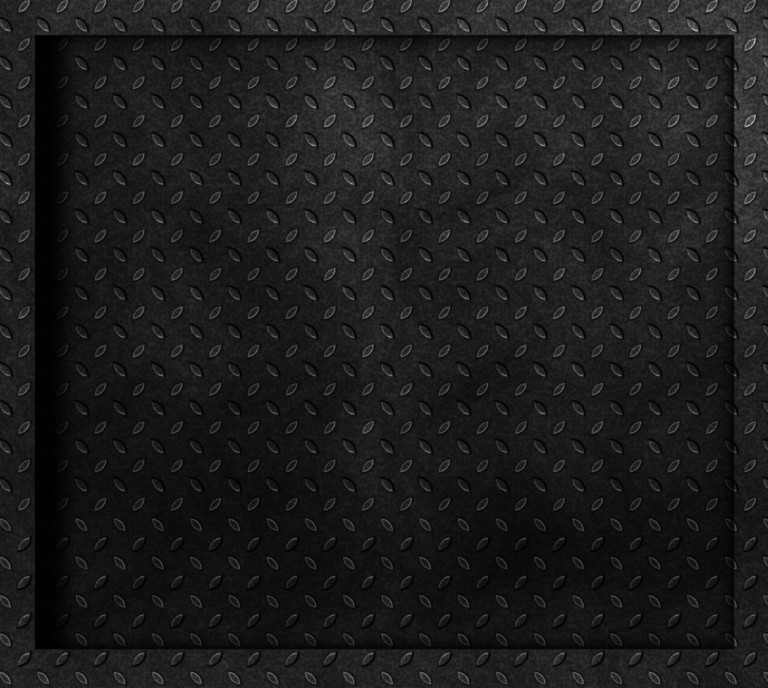
Give the GLSL for this texture, as a Shadertoy shader.

```glsl
// Dark diamond-plate steel: a raised frame around a recessed, shadowed panel.
// Lens-shaped treads repeat on two interleaved lattices, mirrored below a seam;
// soft glows, layered sines and cellular grain give the worn metal its tone.

const float ASPECT = 1.1195;                  // canvas width in heights
const float PITCH = 0.0557;                   // tread spacing
const vec2 TREAD_ORIGIN = vec2(0.5364, 0.657);
const vec2 TREAD_SIZE = vec2(0.0124, 0.0052); // half length, half width
const float SEAM_Y = 0.2522;
const vec2 PANEL_MIN = vec2(0.051, 0.0565);
const vec2 PANEL_MAX = vec2(1.070, 0.949);
const float EDGE_SHADOW = 0.012;
const float RIM_LIGHT = 0.27;
const float GRAIN_SCALE = 190.0;
const float GRAIN_DEPTH = 0.55;
const float PIT_SCALE = 75.0;
const float PIT_DEPTH = 0.28;
const float CLOUD_DEPTH = 0.26;

vec2 hash2(vec2 cell) {
    vec2 k = vec2(dot(cell, vec2(127.1, 311.7)), dot(cell, vec2(269.5, 183.3)));
    return fract(sin(k) * 43758.5);
}

// Distance to the nearest jittered point, about 0 to 1
float cellular(vec2 p) {
    vec2 cell = floor(p), f = fract(p);
    float nearest = 2.0;
    for (int y = -1; y <= 1; y++)
    for (int x = -1; x <= 1; x++) {
        vec2 o = vec2(x, y);
        vec2 r = o + hash2(cell + o) - f;
        nearest = min(nearest, dot(r, r));
    }
    return sqrt(nearest);
}

// Layered, warped sines, about -1 to 1
float clouds(vec2 p) {
    float sum = 0.0, amp = 0.5;
    mat2 turn = mat2(0.8, 0.6, -0.6, 0.8);
    for (int i = 0; i < 6; i++) {
        p = turn * p + 0.7 * sin(p.yx * 1.3 + float(i));
        sum += amp * sin(p.x) * cos(p.y);
        p *= 1.9;
        amp *= 0.75;
    }
    return sum;
}

float glow(vec2 p, vec2 center, vec2 radius) {
    vec2 q = (p - center) / radius;
    return exp(-dot(q, q));
}

// Pointed lens lying along x
float lensDistance(vec2 p, vec2 size) {
    float radius = dot(size, size) / (2.0 * size.y);
    return length(vec2(p.x, abs(p.y) + radius - size.y)) - radius;
}

vec2 repeatCentered(vec2 p) {
    return mod(p + 0.5 * PITCH, PITCH) - 0.5 * PITCH;
}

// Returns added light (x) and remaining base light (y) for one lattice
vec2 treadShade(vec2 p, vec2 axis, float evenRim, float px) {
    vec2 q = repeatCentered(p);
    vec2 local = vec2(dot(q, axis), dot(q, vec2(-axis.y, axis.x)));
    float d = lensDistance(local, TREAD_SIZE);
    float inside = 1.0 - smoothstep(-px, px, d);
    float rimWidth = max(0.0011, 0.5 * px);
    float rim = exp(-pow((d + 0.0010) / rimWidth, 2.0));
    float lower = smoothstep(-0.003, 0.003, -local.y);
    float tip = smoothstep(0.001, 0.010, local.x);
    float lit = mix(0.12 + 0.28 * lower + 0.75 * tip * lower, 0.5 + 0.3 * lower, evenRim);

    // Dark contact line, heavy on the upper flank of the falling treads
    float contact = exp(-pow((d - 0.0014) / 0.0019, 2.0));
    float dark = contact * mix(0.12 + 0.75 * (1.0 - lower), 0.2 + 0.25 * lower, evenRim);
    float bevel = mix(0.028 - 6.0 * local.y, 0.025, evenRim);
    return vec2(RIM_LIGHT * rim * lit + bevel * inside, 1.0 - dark);
}

// Broad light falling on the steel
float ambient(vec2 p) {
    float light = mix(0.075, 0.118, smoothstep(0.2, 0.9, p.y));
    light += 0.027 * (1.0 - smoothstep(0.0, 0.17, p.y));
    light += 0.055 * glow(p, vec2(0.51, 0.80), vec2(0.14, 0.24));
    light += 0.050 * glow(p, vec2(0.94, 0.84), vec2(0.26, 0.26));
    light += 0.030 * glow(p, vec2(0.58, 0.40), vec2(0.09, 0.18));
    light += 0.030 * glow(p, vec2(0.87, 0.48), vec2(0.14, 0.14));
    light += 0.020 * glow(p, vec2(0.26, 0.52), vec2(0.08, 0.10));
    light -= 0.020 * glow(p, vec2(0.31, 0.25), vec2(0.14, 0.09));
    return light - 0.022 * glow(p, vec2(0.78, 0.21), vec2(0.20, 0.07));
}

void mainImage(out vec4 fragColor, in vec2 fragCoord) {
    vec2 p = fragCoord / iResolution.xy * vec2(ASPECT, 1.0);
    float px = 1.0 / iResolution.y;

    // Recess: wide shadow at left, narrow ones on the other sides
    vec2 low = p - PANEL_MIN, high = PANEL_MAX - p;
    float depth = min(min(low.x, low.y), min(high.x, high.y));
    float panel = smoothstep(-px, px, depth);
    float shadow = 1.0 - 0.85 * exp(-max(min(low.y, min(high.x, high.y)), 0.0) / EDGE_SHADOW);
    shadow *= mix(0.05, 1.0, smoothstep(0.020, 0.068, low.x));

    // Worn metal, brighter on the frame and at its upper right
    float light = ambient(p);
    float frameLight = light * 1.1 + 0.020 + 0.06 * glow(p, vec2(1.1, 0.88), vec2(0.4, 0.25));
    light = mix(frameLight, light, panel);
    light *= 1.0 + CLOUD_DEPTH * clouds(p * 17.0);
    light *= 1.0 + GRAIN_DEPTH * (cellular(p * GRAIN_SCALE) - 0.5);
    light *= 1.0 + PIT_DEPTH * (cellular(p * vec2(0.8, 1.2) * PIT_SCALE) - 0.5);

    // Treads, mirrored below the seam
    vec2 t = p;
    if (p.y < SEAM_Y) t = vec2(p.x + 0.5 * PITCH, 2.0 * SEAM_Y - p.y);
    t -= TREAD_ORIGIN;
    vec2 rising = treadShade(t, normalize(vec2(1.0, 1.1)), 1.0, px);
    vec2 falling = treadShade(t - 0.5 * PITCH, normalize(vec2(1.0, -1.1)), 0.0, px);
    float relief = (rising.x + falling.x) * (0.6 + 4.0 * light);
    float tone = light * rising.y * falling.y + relief;

    tone *= mix(1.0, shadow, panel);
    fragColor = vec4(vec3(clamp(tone, 0.0, 1.0)), 1.0);
}
```
